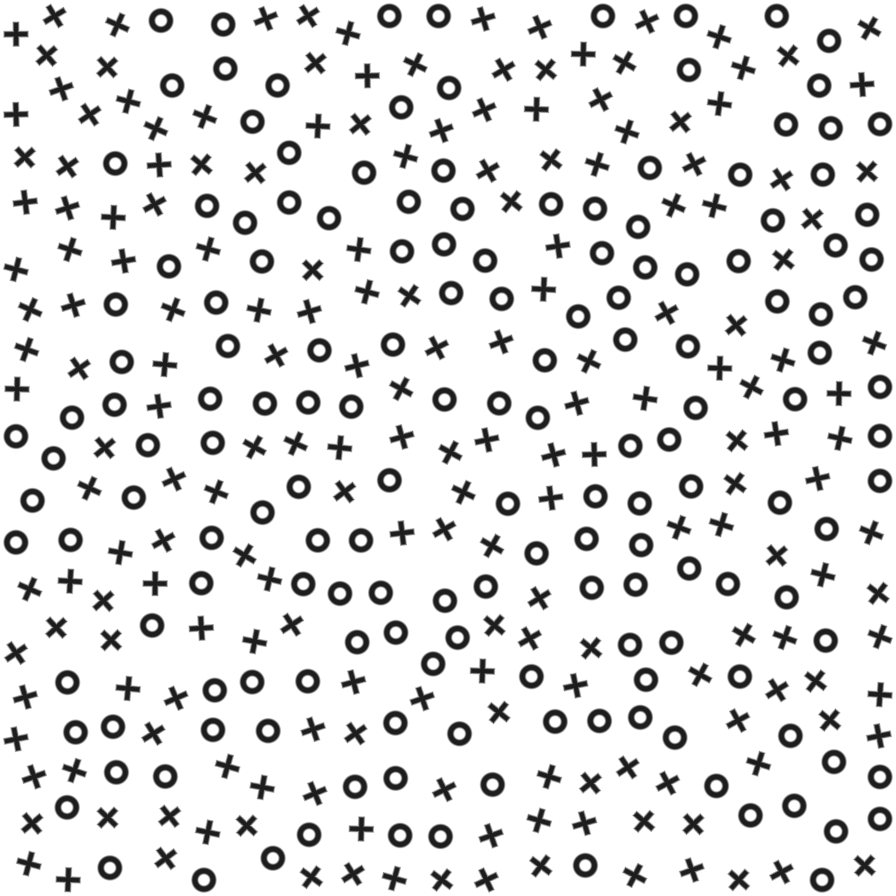
This pattern is drawn by a WebGL 2 fragment shader. Its source:

```glsl
#version 300 es
precision highp float;
// Scattered small dark rings and randomly turned crosses on white, evenly spaced.

#define CELLS 19.0          // marks per side
#define JITTER 0.84         // random shift of a mark inside its cell
#define SPACING 0.96        // distance below which marks repel, in cells
#define REPULSION 0.40      // share of the overlap each mark gives way
#define MARGIN 0.34         // free border, in cells
#define RING_SHARE 0.46     // portion of marks that are rings
#define RING_RADIUS 0.0101  // centre line of the ring
#define RING_HALF 0.0034    // half its stroke
#define ARM_LENGTH 0.0134   // half length of a cross bar
#define ARM_HALF 0.0031     // half its stroke
#define SOFTNESS 0.0016     // half width of the edge blend
#define INK vec3(0.112)

uniform vec2 u_resolution;
out vec4 fragColor;

const int SIDE = 7;               // cells per side of the local window
const int COUNT = SIDE * SIDE;
const vec3 PAPER = vec3(1.0);
const float QUARTER_TURN = 1.5707963;

vec2 hash2(vec2 p) {
    vec3 q = fract(p.xyx * vec3(0.1031, 0.1030, 0.0973));
    q += dot(q, q.yzx + 33.33);
    return fract((q.xx + q.yz) * q.zy);
}

bool onGrid(vec2 cell) {
    return all(greaterThanEqual(cell, vec2(0.0))) && all(lessThan(cell, vec2(CELLS)));
}

// Cells off the canvas get a site too far away to matter.
vec2 seedSite(vec2 cell) {
    if (!onGrid(cell)) return vec2(-99.0);
    return cell + 0.5 + JITTER * (hash2(cell + 17.0) - 0.5);
}

float ringDistance(vec2 p) {
    return abs(length(p) - RING_RADIUS) - RING_HALF;
}

float barDistance(vec2 p, vec2 halfSize) {
    vec2 d = abs(p) - halfSize;
    return length(max(d, 0.0)) + min(max(d.x, d.y), 0.0);
}

float crossDistance(vec2 p, float angle) {
    float c = cos(angle), s = sin(angle);
    p = mat2(c, -s, s, c) * p;
    vec2 bar = vec2(ARM_LENGTH, ARM_HALF);
    return min(barDistance(p, bar), barDistance(p, bar.yx));
}

float markDistance(vec2 p, vec2 cell) {
    vec2 pick = hash2(cell + 71.0);
    if (pick.x < RING_SHARE) return ringDistance(p);
    return crossDistance(p, (pick.y - 0.5) * QUARTER_TURN);
}

// Moves a site away from its eight neighbours, keeping it inside the border.
vec2 relaxedSite(vec2 sites[COUNT], int index) {
    vec2 site = sites[index];
    vec2 push = vec2(0.0);
    for (int y = -1; y <= 1; y++)
        for (int x = -1; x <= 1; x++) {
            vec2 away = site - sites[index + y * SIDE + x];
            float gap = length(away);
            push += away / max(gap, 0.001) * max(SPACING - gap, 0.0);
        }
    // The site itself adds nothing, since its own offset is zero.
    return clamp(site + REPULSION * push, vec2(MARGIN), vec2(CELLS - MARGIN));
}

void main() {
    vec2 uv = gl_FragCoord.xy / u_resolution;
    vec2 grid = uv * CELLS;
    vec2 corner = floor(grid) - float(SIDE / 2);

    // Jittered sites around this pixel
    vec2 sites[COUNT];
    for (int i = 0; i < COUNT; i++)
        sites[i] = seedSite(corner + vec2(i % SIDE, i / SIDE));

    // Two relaxation passes, each valid one ring further in
    for (int step = 1; step <= 2; step++) {
        vec2 before[COUNT] = sites;
        for (int y = step; y < SIDE - step; y++)
            for (int x = step; x < SIDE - step; x++) {
                int index = y * SIDE + x;
                if (onGrid(corner + vec2(x, y))) sites[index] = relaxedSite(before, index);
            }
    }

    // Nearest mark among the inner 3 x 3 cells
    float nearest = 1.0;
    for (int y = 2; y < SIDE - 2; y++)
        for (int x = 2; x < SIDE - 2; x++) {
            vec2 offset = (grid - sites[y * SIDE + x]) / CELLS;
            nearest = min(nearest, markDistance(offset, corner + vec2(x, y)));
        }

    float edge = max(SOFTNESS, 0.75 / min(u_resolution.x, u_resolution.y));
    float cover = 1.0 - smoothstep(-edge, edge, nearest);
    fragColor = vec4(mix(PAPER, INK, cover), 1.0);
}
```
